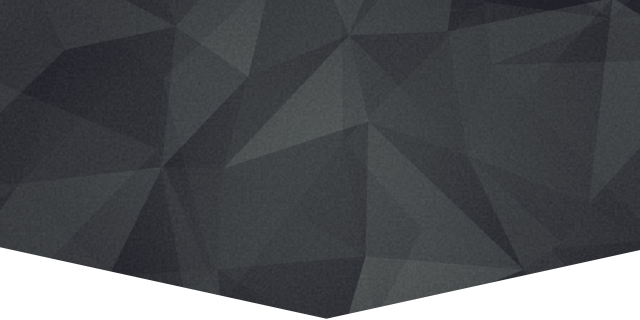
A Shadertoy shader for this background:

```glsl
// Dark faceted backdrop with a soft central glow and fine grain, cut to a white chevron below.

vec2 hash2(vec2 p) {
    vec3 q = fract(p.xyx * vec3(0.1031, 0.1030, 0.0973));
    q += dot(q, q.yzx + 33.33);
    return fract((q.xx + q.yz) * q.zy);
}

float gradientNoise(vec2 p) {
    vec2 i = floor(p), f = fract(p);
    vec2 u = f * f * f * (f * (f * 6.0 - 15.0) + 10.0);
    vec2 e = vec2(0.0, 1.0);
    float a = dot(hash2(i) * 2.0 - 1.0, f);
    float b = dot(hash2(i + e.yx) * 2.0 - 1.0, f - e.yx);
    float c = dot(hash2(i + e.xy) * 2.0 - 1.0, f - e.xy);
    float d = dot(hash2(i + e.yy) * 2.0 - 1.0, f - e.yy);
    return mix(mix(a, b, u.x), mix(c, d, u.x), u.y);
}

float cross2(vec2 a, vec2 b) {
    return a.x * b.y - a.y * b.x;
}

// Signed distance to a triangle's edges, positive inside, for either winding
float triangleInside(vec2 p, vec2 a, vec2 b, vec2 c) {
    float winding = sign(cross2(b - a, c - a));
    float ab = cross2(b - a, p - a) / length(b - a);
    float bc = cross2(c - b, p - b) / length(c - b);
    float ca = cross2(a - c, p - c) / length(a - c);
    return min(min(winding * ab, winding * bc), winding * ca);
}

vec2 meshVertex(vec2 cell) {
    return cell + 0.5 + 0.86 * (hash2(cell + 17.0) - 0.5);
}

// Shade of a jittered triangle mesh; folded facets blend where they overlap
float facets(vec2 p, float pixel) {
    vec2 home = floor(p - 0.5);
    float shade = 0.0, weight = 0.0001;
    for (int y = -1; y <= 1; y++)
    for (int x = -1; x <= 1; x++) {
        vec2 cell = home + vec2(x, y);
        // A random diagonal splits each quad in two
        float flip = step(0.5, hash2(cell + 71.0).x);
        vec2 a = meshVertex(cell + vec2(flip, 0.0));
        vec2 b = meshVertex(cell + vec2(1.0 - flip, 1.0));
        for (int side = 0; side < 2; side++) {
            float k = float(side);
            vec2 c = meshVertex(cell + vec2(abs(k - flip), k));
            c = meshVertex(cell + (side == 0 ? vec2(1.0 - flip, 0.0) : vec2(flip, 1.0)));
            float cover = clamp(0.5 + triangleInside(p, a, b, c) / pixel, 0.0, 1.0);
            vec2 id = cell * vec2(2.0, 1.0) + vec2(k, 131.0);
            vec2 slope = hash2(id + 43.0) - 0.5;
            float tone = hash2(id).x + 0.35 * dot(p - (a + b + c) / 3.0, slope);
            shade += cover * tone;
            weight += cover;
        }
    }
    return shade / weight;
}

void mainImage(out vec4 fragColor, in vec2 fragCoord) {
    vec2 p = fragCoord / iResolution.y;
    float aspect = iResolution.x / iResolution.y;
    float pixel = 1.0 / iResolution.y;

    // Glow around the middle
    vec2 fromGlow = p - vec2(0.51 * aspect, 0.44);
    float tone = 0.25 + 0.4 * exp(-dot(fromGlow * fromGlow, vec2(2.5, 2.0)));

    // Main facets, with larger faint ones laid across them
    tone += 0.5 * (facets(p * 2.8 + vec2(5.3, 9.1), pixel * 3.4) - 0.5);
    vec2 tilted = mat2(0.8, 0.6, -0.6, 0.8) * p;
    tone += 0.2 * (facets(tilted * 2.0 + vec2(31.6, 22.4), pixel * 2.4) - 0.5);

    // Fine grain
    tone += 0.2 * gradientNoise(p * 113.0);
    tone += 0.06 * gradientNoise(p * 47.0 + 9.0);

    vec3 color = mix(vec3(0.13, 0.13, 0.16), vec3(0.35, 0.37, 0.365), clamp(tone, 0.0, 1.1));

    // White below the chevron
    float edge = (p.y - 0.004 - 0.219 * abs(p.x - 0.51 * aspect)) / length(vec2(1.0, 0.219));
    color = mix(vec3(1.0), color, clamp(0.5 + edge / pixel, 0.0, 1.0));
    fragColor = vec4(color, 1.0);
}
```
